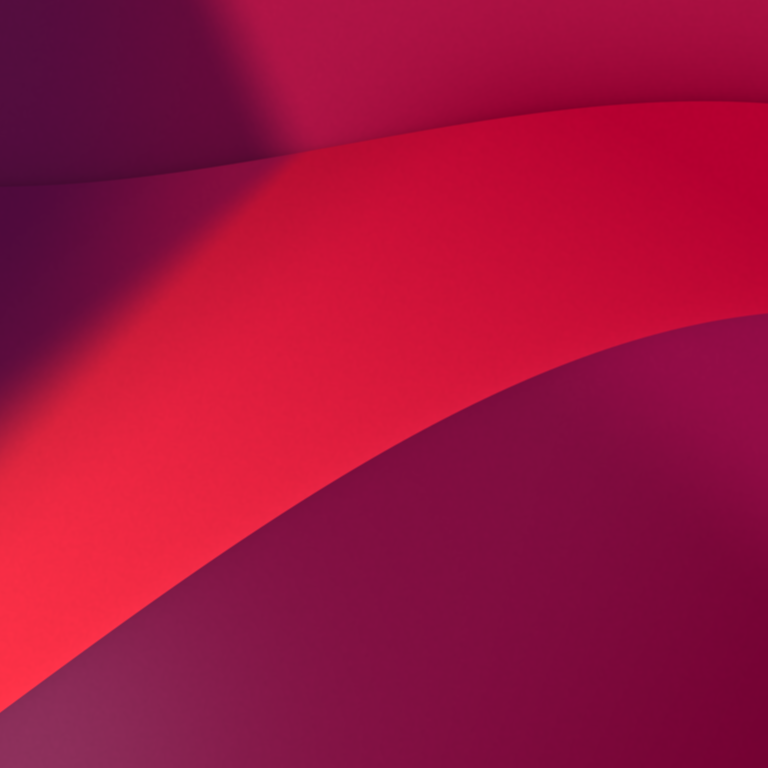
A WebGL 1 fragment shader for this background:

```glsl
precision highp float;
// Curved sheets of crimson paper: a bright arching band between two darker
// panels, with a soft shadow over the upper left. Cubic curves bound the
// sheets; gradients shade them and layered sines give a faint paper grain.
uniform vec2 u_resolution;

float upperEdge(float x) {
  return 0.757 + x * (0.137 - 0.28 * (x - 0.68) * (x - 0.68));
}

float lowerEdge(float x) {
  return 0.072 + x * (0.74 - 0.02 * x - 0.2 * x * x);
}

// Rotated, warped sine layers, roughly -1 to 1
float paperGrain(vec2 p) {
  float sum = 0.0;
  p *= 150.0;
  for (int i = 0; i < 4; i++) {
    p = mat2(0.8, 0.6, -0.6, 0.8) * p * 1.27 + 1.7;
    sum += sin(p.x + 1.8 * sin(p.y * 0.7)) * sin(p.y + 1.5 * sin(p.x * 0.6));
  }
  return sum * 0.4;
}

vec3 topPanel(vec2 p, float height) {
  float shade = exp(-max(height, 0.0) * 11.0) * smoothstep(0.32, 0.72, p.x);
  vec3 lit = mix(vec3(0.69, 0.08, 0.275), vec3(0.57, 0.0, 0.185), shade);
  // Shadow slanting up and to the left
  float side = 0.371 - 0.436 * (p.y - 0.805) - p.x;
  vec3 dark = mix(vec3(0.33, 0.05, 0.245), vec3(0.40, 0.04, 0.23), smoothstep(0.0, 0.32, p.x));
  dark *= 1.0 - 0.1 * exp(-max(height, 0.0) * 20.0);
  vec3 color = mix(lit, dark, smoothstep(-0.055, 0.055, side));
  // Contact shadow along the fold
  return color * (1.0 - 0.12 * exp(-max(height, 0.0) * 130.0));
}

vec3 band(vec2 p, float lipHeight) {
  float along = pow(clamp((0.5 * p.x + 0.8 * p.y) / 1.08, 0.0, 1.0), 1.3);
  vec3 lit = mix(vec3(1.0, 0.2, 0.28), vec3(0.71, 0.0, 0.19), along);
  lit += vec3(0.025, 0.015, 0.02) * exp(-max(lipHeight, 0.0) * 60.0);
  // Diagonal shadow, softer toward the left
  float above = (p.y - 0.453 - 0.91 * p.x) / 1.35;
  float blur = mix(0.07, 0.018, clamp(p.x / 0.378, 0.0, 1.0));
  lit *= 1.0 - 0.09 * smoothstep(-0.16, 0.0, above);
  vec3 dark = mix(vec3(0.31, 0.04, 0.235), vec3(0.47, 0.04, 0.235), smoothstep(0.0, 0.34, p.x));
  dark += vec3(0.06, 0.01, 0.005) * smoothstep(0.2, 0.0, above);
  return mix(lit, dark, smoothstep(-blur, blur * 0.85, above));
}

vec3 bottomPanel(vec2 p, float depth) {
  vec3 color = mix(vec3(0.505, 0.05, 0.25), vec3(0.45, 0.0, 0.19),
                   smoothstep(0.45, 1.15, p.x - 0.5 * p.y));
  // Pale corner and the glow beyond the right crease
  color += vec3(0.05, 0.14, 0.11) * exp(-dot(p, p) * 9.0);
  float crease = p.y - 0.48 + 0.82 * (p.x - 0.78);
  color = mix(color, vec3(0.59, 0.05, 0.28), 0.9 * smoothstep(-0.1, 0.16, crease));
  return color * (1.0 - 0.06 * exp(-max(depth, 0.0) * 60.0));
}

void main() {
  vec2 p = gl_FragCoord.xy / u_resolution;
  float pixel = 1.0 / min(u_resolution.x, u_resolution.y);
  float soft = max(0.002, pixel);
  float height = p.y - upperEdge(p.x);
  float lip = p.y - lowerEdge(p.x);

  // Stack the sheets from bottom to top
  vec3 color = mix(bottomPanel(p, -lip), band(p, lip), smoothstep(-soft, soft, lip));
  color = mix(color, topPanel(p, height), smoothstep(-soft, soft, height));
  color *= 1.0 + 0.012 * paperGrain(p);
  gl_FragColor = vec4(clamp(color, 0.0, 1.0), 1.0);
}
```
